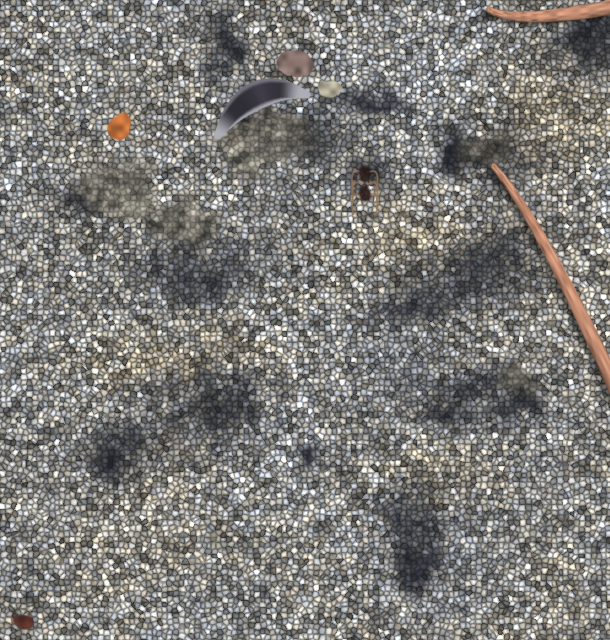
This texture is drawn by a WebGL 2 fragment shader. Its source:

```glsl
#version 300 es
precision highp float;
// Damp sand with dark hollows, crumbly clods, dry needles, a curled husk and an ant.
// Cellular noise makes the grains, warped gaussians shade the ground,
// and Bezier strokes and ellipses make the objects lying on it.
uniform vec2 u_resolution;
out vec4 fragColor;

const float ASPECT = .955;
const float GRAIN_SCALE = 118.;
const float GRAIN_CONTRAST = .5;
const float CRUMB_SCALE = 42.;
const float HOLLOW_DEPTH = .64;
const float PIT_DEPTH = .8;
const vec3 COOL = vec3(.96, 1, 1.06);
const vec3 WARM = vec3(1.07, 1, .86);
const vec3 SHADOW = vec3(.10, .11, .14);
const vec3 CLOD = vec3(.60, .58, .53);
const vec3 NEEDLE = vec3(.80, .58, .47);
const vec3 HUSK = vec3(.22, .21, .25);
const vec3 RIM = vec3(.68, .68, .71);
const vec3 ANT = vec3(.16, .10, .09);
const vec3 LEG = vec3(.58, .45, .34);

// Ellipses: centre xy, radii zw
const vec4 HOLLOWS[9] = vec4[9](
  vec4(.34, .365, .09, .056), vec4(.765, .575, .1, .054), vec4(.65, .53, .06, .036),
  vec4(.66, .17, .06, .085), vec4(.315, .58, .075, .048), vec4(.19, .3, .075, .04),
  vec4(.74, .39, .1, .042), vec4(.48, .79, .055, .045), vec4(.77, .755, .08, .052));
const vec4 PITS[12] = vec4[12](
  vec4(.347, .93, .032, .05), vec4(.585, .843, .05, .015), vec4(.13, .677, .032, .02),
  vec4(.715, .755, .03, .033), vec4(.92, .938, .065, .034), vec4(.685, .362, .03, .018),
  vec4(.825, .37, .03, .016), vec4(.502, .287, .02, .018), vec4(.575, .725, .034, .026),
  vec4(.37, .807, .022, .012), vec4(.655, .115, .03, .02), vec4(.165, .285, .03, .02));
const vec4 CLODS[5] = vec4[5](
  vec4(.19, .7, .065, .042), vec4(.29, .65, .06, .036), vec4(.41, .78, .07, .045),
  vec4(.765, .76, .038, .026), vec4(.815, .407, .023, .022));
const vec4 WARMTH[4] = vec4[4](
  vec4(.66, .635, .1, .05), vec4(.27, .44, .16, .04),
  vec4(.88, .82, .11, .08), vec4(.68, .255, .1, .045));

float hash(vec2 p) { return fract(sin(dot(p, vec2(127.1, 311.7))) * 43758.5); }

float noise(vec2 p) {
  vec2 i = floor(p), f = fract(p);
  f *= f * (3. - 2. * f);
  return mix(mix(hash(i), hash(i + vec2(1, 0)), f.x),
             mix(hash(i + vec2(0, 1)), hash(i + 1.), f.x), f.y);
}
float fbm(vec2 p) { return .55 * noise(p) + .3 * noise(p * 2.1 + 7.) + .15 * noise(p * 4.3); }

// Gap to the next cell in x, distance to the centre in y, identity in zw
vec4 cells(vec2 p) {
  vec2 id;
  float near = 9., next = 9.;
  for (int k = 0; k < 9; k++) {
    vec2 cell = floor(p) + vec2(k % 3, k / 3) - 1.;
    vec2 r = cell + .1 + .8 * vec2(hash(cell), hash(cell + 41.3)) - p;
    float d = length(r);
    if (d < near) { next = near; near = d; id = cell; }
    else next = min(next, d);
  }
  return vec4(next - near, near, id);
}

float falloff(vec2 p, vec4 e) { vec2 q = (p - e.xy) / e.zw; return exp(-dot(q, q)); }
float blob(vec2 p, vec4 e, float soft) {
  float d = (length((p - e.xy) / e.zw) - 1.) * min(e.z, e.w);
  return 1. - smoothstep(-soft, soft, d);
}

// Signed distance to a quadratic Bezier in x, position along it in y
vec2 curve(vec2 p, vec2 a, vec2 b, vec2 c) {
  vec2 prev = a, best = vec2(9, 0);
  for (float i = 1.; i <= 12.; i++) {
    float t = i / 12.;
    vec2 q = mix(mix(a, b, t), mix(b, c, t), t), e = q - prev, w = p - prev;
    float k = clamp(dot(w, e) / dot(e, e), 0., 1.), d = length(w - e * k);
    if (d < abs(best.x)) best = vec2(e.x * w.y < e.y * w.x ? -d : d, t + (k - 1.) / 12.);
    prev = q;
  }
  return best;
}
float stroke(float d, float w, float soft) { return 1. - smoothstep(-soft, soft, abs(d) - w); }

vec3 needle(vec3 col, vec2 p, vec2 a, vec2 b, vec2 c, float soft) {
  vec2 n = curve(p, a, b, c);
  float w = mix(.005, .0125, n.y), s = n.x / w;
  col *= 1. - .45 * stroke(curve(p + .006, a, b, c).x, w, .006);
  float streak = noise(vec2(s * 3., n.y * 22.));
  return mix(col, NEEDLE * (.8 + .35 * streak + .15 * s - .28 * s * s), stroke(n.x, w, soft));
}

void main() {
  vec2 p = gl_FragCoord.xy / u_resolution * vec2(ASPECT, 1);
  float soft = 1. / u_resolution.y;
  vec2 rough = vec2(fbm(p * 24.), fbm(p * 24. + 50.)) - .5;
  vec2 warped = p + .08 * rough, ragged = p + .06 * rough;

  // Ground relief and tint
  float light = .88 + .3 * fbm(p * 9.), warmth = .15 + .5 * fbm(p * 7. + 20.), clod = 0.;
  for (int i = 0; i < 9; i++) light *= 1. - HOLLOW_DEPTH * falloff(warped, HOLLOWS[i]);
  for (int i = 0; i < 12; i++) light *= 1. - PIT_DEPTH * falloff(ragged, PITS[i]);
  for (int i = 0; i < 4; i++) warmth += .4 * falloff(warped, WARMTH[i]);
  for (int i = 0; i < 5; i++) clod = max(clod, blob(ragged, CLODS[i], .012));

  // Sand grains: domed, with a fine mottle
  vec4 g = cells(p * GRAIN_SCALE);
  float tone = .61 + GRAIN_CONTRAST * (hash(g.zw + 3.1) - .5) + .3 * pow(hash(g.zw + 17.), 12.);
  tone *= mix(.68, 1.1, smoothstep(0., .6, g.x)) * (1.04 - .25 * g.y);
  tone += .16 * (noise(p * 190.) - .5);
  vec3 tint = mix(COOL, WARM, clamp(warmth + .6 * hash(g.zw + 29.) - .3, 0., 1.));
  vec3 col = mix(SHADOW, tone * tint, min(light, 1.15));

  // Crumbly clods lit from above
  vec2 q = p * CRUMB_SCALE;
  float crumb = .8 + 1.1 * (fbm(q) - fbm(q + vec2(-.3, .5)));
  col = mix(col, CLOD * crumb * (.6 + .6 * tone) * (.6 + .4 * light), .85 * clod);

  // Pebbles
  vec2 chip = p + .02 * rough;
  float facet = .7 + .6 * noise(p * 90.);
  col = mix(col, vec3(.5, .42, .4) * facet, blob(chip, vec4(.462, .896, .03, .021), soft));
  col = mix(col, vec3(.66, .64, .56) * facet, blob(chip, vec4(.518, .859, .018, .014), soft));
  col = mix(col, vec3(.7, .41, .22) * facet, blob(chip, vec4(.189, .802, .016, .02), soft));
  col = mix(col, vec3(.33, .19, .16) * facet, blob(chip, vec4(.036, .031, .018, .011), soft));

  // Curled husk with a pale rim
  vec2 h = curve(p, vec2(.341, .788), vec2(.392, .881), vec2(.48, .852));
  float w = .006 + .016 * sin(3.14 * h.y), s = h.x / w;
  float rim = smoothstep(.55, .9, abs(s)) * (s < 0. ? .9 : .5);
  rim = max(rim, smoothstep(.25, .47, abs(h.y - .48)));
  col = mix(col, mix(HUSK * (.8 + .4 * noise(h * 9.)), RIM, rim), stroke(h.x, w, soft));

  // Ant
  vec2 a = p - vec2(.571, .71);
  for (float y = -.016; y < .03; y += .018) {
    vec2 leg = curve(vec2(abs(a.x), a.y), vec2(.004, y), vec2(.026, y + .012), vec2(.018, y - .028));
    col = mix(col, LEG, .85 * stroke(leg.x, .0014, soft));
  }
  for (float y = -.012; y < .03; y += .03)
    col = mix(col, ANT, .85 * blob(a, vec4(0, y, .009, .013), .003));

  // Dry needles
  col = needle(col, p, vec2(.766, .985), vec2(.805, .96), vec2(.97, .991), soft);
  col = needle(col, p, vec2(.773, .74), vec2(.84, .665), vec2(.968, .385), soft);
  fragColor = vec4(clamp(col, 0., 1.), 1);
}
```
